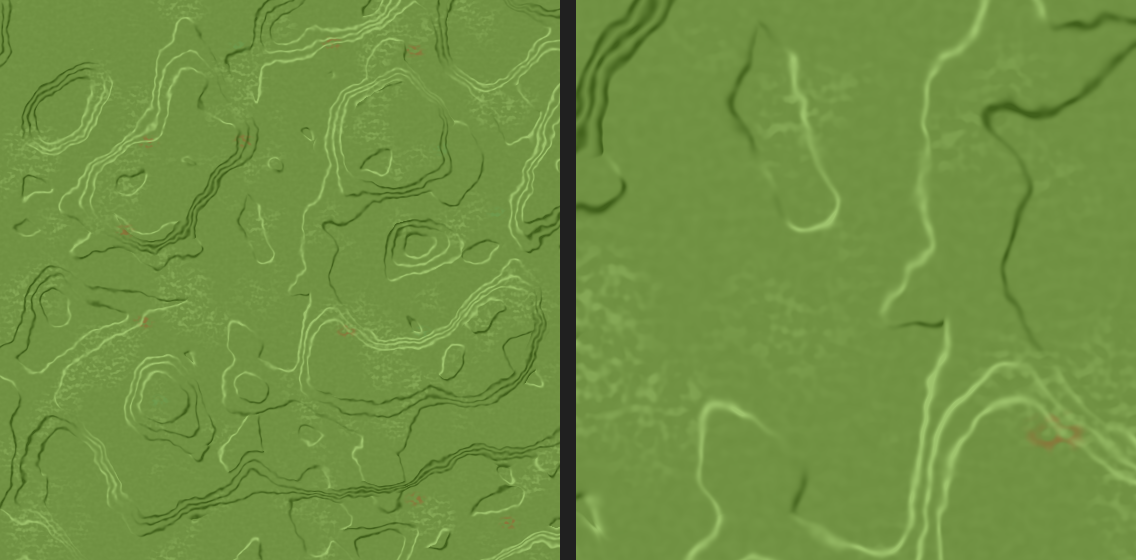
Left: the whole. Right: its middle third, enlarged.
Give the GLSL for this texture, as a three.js fragment shader.

```glsl
// Grassy relief map: a terraced noise height field is cut into contour steps.
// Each step edge is drawn as a thin soft line, light where it faces the sun and
// dark where it faces away, over grass with faint streaks and rare flecks.
varying vec2 vUv;

const vec3 GRASS = vec3(0.440, 0.570, 0.260);
const vec3 LIT   = vec3(0.620, 0.765, 0.425);
const vec3 SHADE = vec3(0.255, 0.380, 0.105);
const vec3 RUST  = vec3(0.600, 0.410, 0.210);
const vec3 MOSS  = vec3(0.420, 0.640, 0.340);

const vec2  SUN_DIR       = vec2(-0.67, 0.74);
const float SUN_CONTRAST  = 1.6;
const float SUN_BIAS      = 0.22;
const float LINE_WIDTH    = 0.0024;
const float LINE_STRENGTH = 0.86;
const float TERRAIN_SCALE = 3.3;
const float BUMP_SCALE    = 8.0;
const float STEPS_PER_TERRACE = 3.0;
const float STREAK_AMOUNT = 0.46;
const float FLECK_CELLS   = 6.0;
const float FLECK_RADIUS  = 0.024;

vec2 hash2(vec2 p) {
  vec2 q = vec2(dot(p, vec2(127.1, 311.7)), dot(p, vec2(269.5, 183.3)));
  return fract(sin(q) * 43758.5453);
}

float corner(vec2 cell, vec2 offset) {
  return dot(hash2(cell) * 2.0 - 1.0, offset);
}

// Gradient noise, roughly -0.7 to 0.7
float noise(vec2 p) {
  vec2 i = floor(p), f = fract(p);
  vec2 u = f * f * f * (f * (f * 6.0 - 15.0) + 10.0);
  vec2 e = vec2(1.0, 0.0);
  float low  = mix(corner(i, f), corner(i + e.xy, f - e.xy), u.x);
  float high = mix(corner(i + e.yx, f - e.yx), corner(i + e.xx, f - e.xx), u.x);
  return 1.4 * mix(low, high, u.y);
}

// Small wobble that roughens the contour lines
vec2 wobble(vec2 p) {
  vec2 coarse = vec2(noise(p * 19.0 + 3.0), noise(p * 19.0 + 47.0));
  vec2 fine   = vec2(noise(p * 70.0 + 11.0), noise(p * 70.0 + 71.0));
  return 0.015 * coarse + 0.0036 * fine;
}

// Terrain height, counted in contour steps
float height(vec2 p) {
  float land = 2.2 * noise(p * TERRAIN_SCALE + 5.3)
             + 0.6 * noise(p * TERRAIN_SCALE * 2.1 + 19.7);
  float terrace = floor(land) + smoothstep(0.27, 0.73, fract(land));
  float bumps = 1.35 * noise(p * BUMP_SCALE + 31.0)
              + 0.35 * noise(p * BUMP_SCALE * 2.1 + 53.0);
  return STEPS_PER_TERRACE * terrace + bumps;
}

// Signed relief: positive on sunlit step edges, negative on shaded ones.
// The slope is taken on the unroughened terrain, which keeps lines unbroken.
float relief(vec2 p) {
  const float e = 0.0015;
  vec2 ground = p + wobble(p);
  float h = height(ground);
  vec2 slope = vec2(height(ground + vec2(e, 0.0)) - h, height(ground + vec2(0.0, e)) - h) / e;
  float steepness = max(length(slope), 0.001);
  float edgeDistance = abs(fract(h) - 0.5) / steepness;
  float line = exp(-pow(edgeDistance / LINE_WIDTH, 2.0));
  line *= smoothstep(1.0, 6.0, steepness);
  line *= LINE_STRENGTH + 0.5 * noise(p * 110.0 + 8.0) + 0.45 * noise(p * 12.0 + 77.0);
  float facing = dot(-slope / steepness, SUN_DIR) * SUN_CONTRAST + SUN_BIAS;
  return line * clamp(facing, -1.0, 1.0);
}

// Patches of faint, mostly horizontal, light streaks
float streaks(vec2 p) {
  float cover = noise(p * 8.0 + 63.0) + 0.6 * noise(p * 19.0 + 21.0);
  float patches = 0.12 + 0.88 * smoothstep(-0.05, 0.65, cover);
  float grain = noise(p * vec2(60.0, 140.0)) + 0.8 * noise(p * 170.0 + 9.0);
  return patches * smoothstep(-0.25, 0.70, grain);
}

// Rare speckled spots of rust or moss
vec3 addFlecks(vec3 color, vec2 p) {
  vec2 cell = floor(p * FLECK_CELLS);
  vec2 pick = hash2(cell + 90.0);
  vec2 center = (cell + 0.25 + 0.5 * hash2(cell + 17.0)) / FLECK_CELLS;
  float spot = 1.0 - smoothstep(0.3, 1.0, length((p - center) * vec2(1.0, 1.5)) / FLECK_RADIUS);
  float speckle = smoothstep(-0.2, 0.4, noise(p * vec2(110.0, 150.0) + 29.0));
  color = mix(color, RUST, spot * speckle * 0.65 * step(0.74, pick.x));
  return mix(color, MOSS, spot * speckle * 0.45 * step(0.88, pick.y));
}

void main() {
  float light = relief(vUv);
  vec3 color = mix(GRASS, LIT, STREAK_AMOUNT * streaks(vUv));
  color += 0.012 * noise(vUv * 130.0 + 40.0);
  color = addFlecks(color, vUv);
  color = mix(color, LIT, clamp(light, 0.0, 1.0));
  color = mix(color, SHADE, clamp(-light, 0.0, 1.0));
  gl_FragColor = vec4(color, 1.0);
}
```
